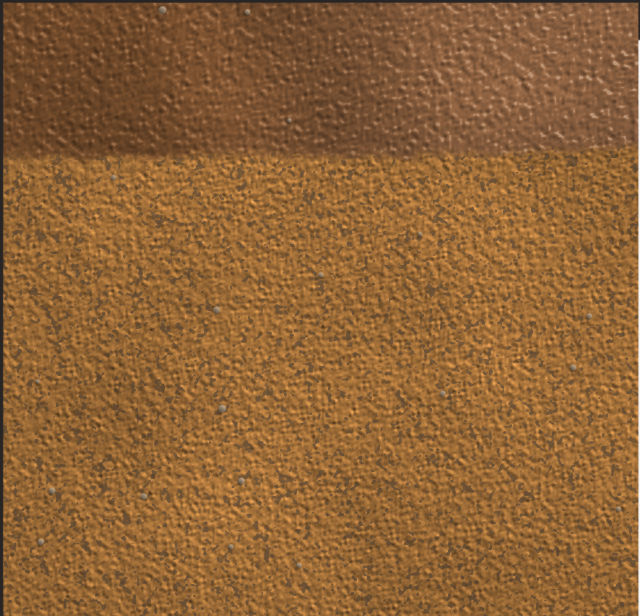
Write a WebGL 2 fragment shader that draws this texture.

```glsl
#version 300 es
precision highp float;
// Sand sheet: a smooth wet band above dry, coarse grain, with scattered pebbles.
// Value noise gives a height field; its slope towards the light shades the grain.
// Broad soft patches vary the tone, and thin borders frame the sheet.

uniform vec2 u_resolution;
out vec4 fragColor;

const vec3 DRY_SAND = vec3(0.615, 0.422, 0.215);
const vec3 WET_LEFT = vec3(0.440, 0.288, 0.165);
const vec3 WET_RIGHT = vec3(0.505, 0.350, 0.235);
const vec3 DARK_GRAIN = vec3(0.365, 0.285, 0.205);
const vec3 GLINT = vec3(0.740, 0.610, 0.500);
const vec3 PEBBLE = vec3(0.640, 0.570, 0.480);
const vec3 FRAME = vec3(0.155, 0.145, 0.140);
const vec2 LIGHT = vec2(0.6, 0.8);

float hash(vec2 p) {
    return fract(sin(dot(p, vec2(127.1, 311.7))) * 43758.5453);
}

float noise(vec2 p) {
    vec2 cell = floor(p);
    vec2 f = fract(p);
    f = f * f * (3.0 - 2.0 * f);
    float low = mix(hash(cell), hash(cell + vec2(1.0, 0.0)), f.x);
    float high = mix(hash(cell + vec2(0.0, 1.0)), hash(cell + 1.0), f.x);
    return mix(low, high, f.y);
}

float fbm(vec2 p) {
    float sum = 0.0;
    float amp = 0.5;
    for (int i = 0; i < 4; i++) {
        sum += amp * noise(p);
        p = mat2(1.6, 1.2, -1.2, 1.6) * p + 7.3;
        amp *= 0.5;
    }
    return sum;
}

// Fine surface height, with two grain sizes turned against each other
float grainHeight(vec2 p, float scale) {
    vec2 turned = mat2(0.8, 0.6, -0.6, 0.8) * p;
    return 0.65 * noise(turned * scale) + 0.35 * noise(p * scale * 1.7 + 31.0);
}

// Slope of the grain towards the light
float relief(vec2 p, float scale) {
    vec2 offset = LIGHT * 0.45 / scale;
    return grainHeight(p - offset, scale) - grainHeight(p + offset, scale);
}

// Soft elliptical patch of tone
float patchAt(vec2 uv, vec2 center, vec2 size) {
    vec2 d = (uv - center) / size;
    return exp(-dot(d, d));
}

vec3 drySand(vec2 uv, vec2 p) {
    float tone = 1.0 + 0.24 * (fbm(p * 5.0) - 0.47);
    tone += 0.08 * patchAt(uv, vec2(0.74, 0.65), vec2(0.18, 0.09));
    tone += 0.05 * patchAt(uv, vec2(0.40, 0.20), vec2(0.12, 0.16));
    tone -= 0.08 * patchAt(uv, vec2(0.21, 0.32), vec2(0.14, 0.12));
    tone -= 0.07 * patchAt(uv, vec2(0.78, 0.06), vec2(0.16, 0.08));
    tone -= 0.05 * patchAt(uv, vec2(0.27, 0.57), vec2(0.14, 0.08));
    vec3 col = DRY_SAND * tone * (1.0 + 0.62 * relief(p, 165.0));
    float specks = smoothstep(0.60, 0.76, grainHeight(p + 3.7, 145.0));
    return mix(col, DARK_GRAIN * tone, 0.75 * specks);
}

vec3 wetSand(vec2 uv, vec2 p) {
    vec3 col = mix(WET_LEFT, WET_RIGHT, smoothstep(0.15, 0.85, uv.x));
    float tone = 1.0 + 0.22 * (fbm(p * 6.0 + 11.0) - 0.47);
    // Slanted folds: pale, then dark, then pale again
    float across = uv.x + 0.35 * (uv.y - 0.87);
    tone += 0.09 * exp(-pow((across - 0.35) / 0.08, 2.0));
    tone -= 0.06 * exp(-pow((across - 0.52) / 0.10, 2.0));
    tone += 0.06 * smoothstep(0.60, 0.72, across);
    tone -= 0.06 * smoothstep(0.86, 0.76, uv.y);
    float slope = relief(p, 140.0);
    col *= tone * (1.0 + 0.50 * slope);
    float shine = mix(0.25, 0.80, smoothstep(0.45, 0.90, uv.x));
    return mix(col, GLINT, shine * smoothstep(0.20, 0.48, slope));
}

// At most one lit pebble in each cell of a coarse grid
vec3 addPebble(vec3 col, vec2 p, float pixel, float wet) {
    const float CELLS = 7.0;
    vec2 id = floor(p * CELLS);
    vec2 jitter = vec2(hash(id + 2.3), hash(id + 8.9));
    vec2 d = p - (id + 0.15 + 0.7 * jitter) / CELLS;
    float radius = mix(0.0032, 0.0060, hash(id + 5.1));
    float present = step(hash(id + 14.7), mix(0.42, 0.15, wet));
    float shadow = exp(-dot(d + LIGHT * 0.003, d + LIGHT * 0.003) / (radius * radius));
    col *= 1.0 - 0.35 * present * shadow;
    float cover = smoothstep(radius + pixel, radius - pixel, length(d));
    float lit = 0.90 + 0.35 * dot(d / radius, LIGHT);
    return mix(col, PEBBLE * lit, 0.85 * present * cover);
}

void main() {
    vec2 uv = gl_FragCoord.xy / u_resolution;
    vec2 p = gl_FragCoord.xy / u_resolution.x;
    float pixel = 1.0 / u_resolution.x;

    // Wet band with a soft, slightly ragged lower edge
    float edge = 0.744 + 0.013 * smoothstep(0.55, 1.0, uv.x);
    edge += 0.010 * (noise(p * 22.0) - 0.5) + 0.010 * (noise(p * 110.0) - 0.5);
    float wet = smoothstep(edge - 0.010, edge + 0.012, uv.y);
    vec3 col = mix(drySand(uv, p), wetSand(uv, p), wet);
    col = addPebble(col, p, pixel, wet);

    // Dark frame at left and top; the right rim turns pale below its corner
    vec3 rim = mix(vec3(0.96), FRAME, smoothstep(0.933, 0.937, uv.y));
    col = mix(col, rim, smoothstep(0.9975 - pixel, 0.9975 + pixel, uv.x));
    float inside = min(uv.x - 0.0050, 0.9955 - uv.y);
    col = mix(FRAME, col, smoothstep(-pixel, pixel, inside));
    fragColor = vec4(col, 1.0);
}
```
